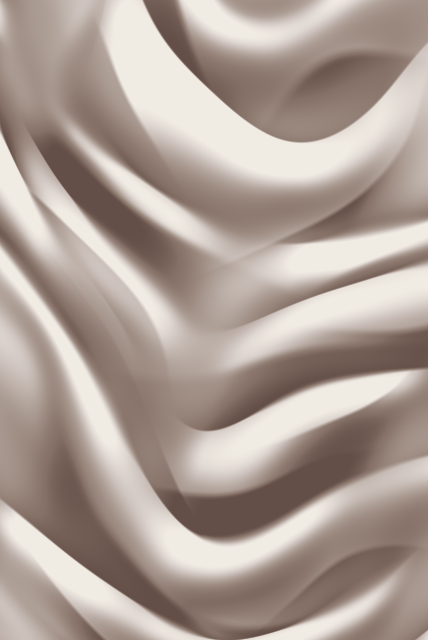
This texture is drawn by a WebGL 2 fragment shader. Its source:

```glsl
#version 300 es
precision highp float;
// Draped champagne satin: overlapping sheets of cloth hang in slanted hammock curves.
// Each sheet has a thin bright rim, a broad hollow, a cast shadow and a few short tucks.
// The summed shade passes through a sigmoid and is coloured by a warm tone ramp.
uniform vec2 u_resolution;
out vec4 fragColor;

const int FIRST_FOLD = -1, LAST_FOLD = 7, TUCKS = 3;  // sheets, short creases per sheet
const float TOP_FOLD = 0.80, FOLD_SPACING = 0.152, FOLD_JITTER = 0.05;
const float WARP = 0.060;                       // slow bending of the cloth
const float SHEEN = 1.75, HOLLOW = 1.20;        // rim highlight, valley behind it
const float CAST = 1.25, CAST_REACH = 0.034;    // shadow ahead of a rim
const float TUCK_DEPTH = 1.10, PLEATS = 0.95;   // short creases, soft secondary pleats
const float BROAD = 0.75;                       // slow change of tone over a sheet
const float BIAS = 0.16, CONTRAST = 1.45;
// Tones from deep crease to highlight, and their places on the shade scale.
const vec3 TONES[6] = vec3[6](
  vec3(0.39, 0.31, 0.28), vec3(0.52, 0.44, 0.40), vec3(0.62, 0.55, 0.51),
  vec3(0.72, 0.67, 0.64), vec3(0.83, 0.79, 0.77), vec3(0.94, 0.92, 0.89));
const float STOPS[6] = float[6](0.035, 0.13, 0.30, 0.50, 0.69, 0.88);

uint mixBits(uint n) {
  n = ((n ^ 61u) ^ (n >> 16)) * 9u;
  n = (n ^ (n >> 4)) * 0x27d4eb2du;
  return n ^ (n >> 15);
}
float hash(ivec2 cell) {
  uint n = mixBits(uint(cell.x + 512) + mixBits(uint(cell.y + 512)));
  return float(n & 0xffffu) / 65535.0;
}
float gradientDot(ivec2 cell, vec2 offset) {
  float angle = 6.28318 * hash(cell);
  return dot(vec2(cos(angle), sin(angle)), offset);
}
// Smooth gradient noise, roughly -1 to 1.
float noise(vec2 p) {
  ivec2 c = ivec2(floor(p));
  vec2 f = fract(p), s = f * f * f * (f * (f * 6.0 - 15.0) + 10.0);
  float low = mix(gradientDot(c, f), gradientDot(c + ivec2(1, 0), f - vec2(1, 0)), s.x);
  float high = mix(gradientDot(c + ivec2(0, 1), f - vec2(0, 1)),
                   gradientDot(c + ivec2(1, 1), f - vec2(1, 1)), s.x);
  return 1.5 * mix(low, high, s.y);
}
float bell(float x) { return exp(-x * x); }

// Height and slope of a curve that falls on the left and rises on the right.
vec2 hammock(float x, float fall, float rise, float bend) {
  float a = 0.5 * (rise + fall), b = 0.5 * (rise - fall);
  float r = sqrt(x * x + bend * bend);
  return vec2(a * (r - bend) + b * x, a * x / r + b);
}
// Faint pleats along the hang of the cloth, over a slow drift of tone.
float pleats(vec2 p, float seed) {
  float across = p.y - hammock(p.x - 0.3, 1.2, 0.45, 0.1).x;
  vec2 q = vec2(p.x * 2.6, across * 4.5) + seed * vec2(3.7, 5.3);
  float drift = noise(p * 2.7 + seed * vec2(1.9, 2.3) + 31.4);
  return PLEATS * (noise(q) + 0.4 * noise(q * vec2(1.6, 2.4) + 9.4)) + BROAD * drift;
}
// Short tapered crease: a lit lip above a dark pocket.
float tuck(vec2 offset, float slope, ivec2 id) {
  vec2 dir = normalize(vec2(1.0, slope));
  float u = dot(offset, dir) / mix(0.07, 0.19, hash(id + 40));
  float v = dot(offset, vec2(-dir.y, dir.x)) - 0.06 * (hash(id + 50) - 0.5) * u * u;
  float blur = mix(0.002, 0.016, hash(id + 60));
  float pocket = exp(min(v, 0.0) / mix(0.015, 0.055, hash(id + 70)));
  float lip = 0.8 * exp(-max(v, 0.0) / 0.025);
  return TUCK_DEPTH * bell(u) * mix(lip, -pocket, smoothstep(blur, -blur, v));
}
// Lay one sheet over the shade gathered so far.
float layFold(float shade, vec2 p, int i) {
  float seed = float(i), order = seed / float(LAST_FOLD);
  float r0 = hash(ivec2(i, 101)), r1 = hash(ivec2(i, 102)), r2 = hash(ivec2(i, 103));
  // The rim curve, steepest for the middle sheets, and the distance to it
  float steep = bell((order - 0.43) * 5.5);
  float fall = 1.25 - 0.75 * order + 1.2 * steep + 0.35 * (r0 - 0.5);
  float rise = 0.25 + 0.4 * abs(2.0 * order - 0.85) + 0.35 * (r1 - 0.5);
  float turn = 0.38 - 0.13 * steep + 0.08 * (r2 - 0.5);
  float level = TOP_FOLD - FOLD_SPACING * seed + FOLD_JITTER * (r0 - 0.5);
  vec2 rim = hammock(p.x - turn, fall, rise, mix(0.05, 0.11, r2));
  float d = (p.y - level - rim.x) / sqrt(1.0 + rim.y * rim.y);
  // Slow changes along the fold
  float along = 3.0 * (p.x - 0.5 * p.y);
  float swell = noise(vec2(along, seed * 7.3 + 0.4));
  float fade  = noise(vec2(along * 1.2 + 5.1, seed * 5.7 + 0.6));
  float soft  = noise(vec2(along * 1.4 + 11.7, seed * 3.9 + 0.3));
  float width = mix(0.024, 0.058, r1) * (1.0 + 0.7 * swell);
  float strength = 0.85 + 0.7 * fade;
  float opacity = smoothstep(-0.45, 0.08, fade);
  float blur = mix(0.002, 0.028, smoothstep(-0.25, 0.4, soft));
  // Rim, hollow, tucks and cast shadow
  float t = -d / width;
  float sheet = SHEEN * bell((t - 0.55) * 1.45) - HOLLOW * bell((t - 2.2) * 0.85);
  sheet = sheet * strength + pleats(p, seed + 1.0);
  for (int k = 0; k < TUCKS; k++) {
    ivec2 id = ivec2(i, 200 + k);
    float x = 0.67 * (float(k) + hash(id)) / float(TUCKS);
    vec2 at = hammock(x - turn, fall, rise, 0.08);
    float drop = mix(0.05, 0.15, hash(id + 20));
    sheet += tuck(p - vec2(x, level + at.x - drop), at.y + 0.8 * (hash(id + 30) - 0.5), id);
  }
  float ahead = max(d, 0.0) / (CAST_REACH * (1.0 + 0.6 * swell));
  shade -= CAST * strength * opacity * exp(-ahead);
  return mix(shade, sheet, opacity * smoothstep(blur, -blur, d));
}
vec3 toneRamp(float q) {
  vec3 c = TONES[0];
  for (int i = 1; i < 6; i++)
    c = mix(c, TONES[i], clamp((q - STOPS[i - 1]) / (STOPS[i] - STOPS[i - 1]), 0.0, 1.0));
  return c;
}
void main() {
  vec2 p = gl_FragCoord.xy / u_resolution.y;
  vec2 cloth = p + WARP * vec2(noise(p * 2.5 + 3.1), noise(p * 2.5 + 17.6));
  float shade = 0.4 + pleats(cloth, 0.0);
  for (int i = FIRST_FOLD; i <= LAST_FOLD; i++) shade = layFold(shade, cloth, i);
  shade += BIAS + 0.5 * (p.y - 0.5);   // light falls from above
  fragColor = vec4(toneRamp(1.0 / (1.0 + exp(-CONTRAST * shade))), 1.0);
}
```
